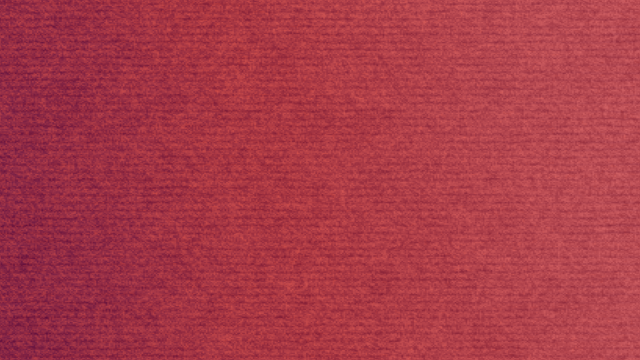
A WebGL 2 fragment shader for this texture:

```glsl
#version 300 es
precision highp float;
// Red laid paper: 47 fine horizontal ribs with thin, unevenly worn grooves,
// covered in short fibre grain and soft mottling, lit from the upper right.
// Ribs come from a repeated profile, wear and grain from value noise.
uniform vec2 u_resolution;
out vec4 fragColor;

float hash(vec2 p) {
  vec3 q = fract(vec3(p.xyx) * 0.1031);
  q += dot(q, q.yzx + 33.33);
  return fract((q.x + q.y) * q.z);
}

float noise(vec2 p) {
  vec2 cell = floor(p), f = fract(p);
  f = f * f * (3.0 - 2.0 * f);
  float low = mix(hash(cell), hash(cell + vec2(1, 0)), f.x);
  float high = mix(hash(cell + vec2(0, 1)), hash(cell + vec2(1, 1)), f.x);
  return mix(low, high, f.y);
}

// Centred sum of octaves, roughly -0.5 to 0.5
float fbm(vec2 p) {
  float sum = 0.0, weight = 0.5;
  for (int i = 0; i < 4; i++) {
    sum += weight * (noise(p) - 0.5);
    p = p * 2.03 + 17.7;
    weight *= 0.5;
  }
  return sum;
}

// Ridge height: rounded crest, narrower dark groove
float ribHeight(vec2 p) {
  float wobble = 0.22 * (noise(p * vec2(12, 25)) - 0.5)
               + 0.18 * (noise(p * vec2(60, 60) + 9.0) - 0.5);
  float phase = fract(p.y * 47.0 + wobble);
  float groove = exp(-pow((phase - 0.5) / 0.18, 2.0));
  float wear = 0.4 + 0.9 * noise(p * vec2(14, 47) + 31.0);
  return 0.27 - groove * wear + 0.08 * sin(6.2832 * phase);
}

// Fibre grain in three sizes, the middle one slanted
float fibreGrain(vec2 p) {
  float coarse = noise(p * vec2(85, 110) + 5.0) - 0.5;
  float fine = noise(p * vec2(230, 270) + 71.0) - 0.5;
  float slanted = noise(mat2(0.9, 0.45, -0.45, 0.9) * p * vec2(110, 190) + 140.0) - 0.5;
  return 0.5 * coarse + 1.15 * fine + 0.55 * slanted;
}

// Broad light: plum on the left, red in the middle, rose on the right
vec3 paperTint(vec2 uv) {
  float light = uv.x + 0.14 * (uv.y - 0.5) + 0.2 * fbm(uv * vec2(6, 4));
  light -= 0.06 * (1.0 - uv.x) * sin(3.1416 * uv.y);
  vec3 plum = vec3(0.540, 0.152, 0.268);
  vec3 red = vec3(0.668, 0.220, 0.262);
  vec3 rose = vec3(0.718, 0.292, 0.325);
  vec3 tint = mix(plum, red, smoothstep(-0.14, 0.46, light));
  return mix(tint, rose, smoothstep(0.38, 1.02, light));
}

void main() {
  vec2 uv = gl_FragCoord.xy / u_resolution;
  vec2 p = gl_FragCoord.xy / u_resolution.y;
  vec3 color = paperTint(uv);

  // Soft mottling of the pulp
  color += fbm(p * vec2(24, 28) + 60.0) * vec3(0.060, 0.045, 0.030);

  // Grooves lose red and turn slightly plum
  color += ribHeight(p) * vec3(0.058, 0.042, 0.024);

  // Grain is more contrasted where the paper is dark
  float shade = 1.0 - uv.x;
  color += fibreGrain(p) * mix(vec3(0.085, 0.078, 0.066), vec3(0.150, 0.075, 0.005), shade);

  // Sparse bright red flecks
  float fleck = smoothstep(0.78, 0.95, noise(p * vec2(110, 190) + 210.0));
  color += fleck * vec3(0.045, 0.015, -0.008) * (0.4 + 0.6 * shade);

  fragColor = vec4(clamp(color, 0.0, 1.0), 1.0);
}
```
